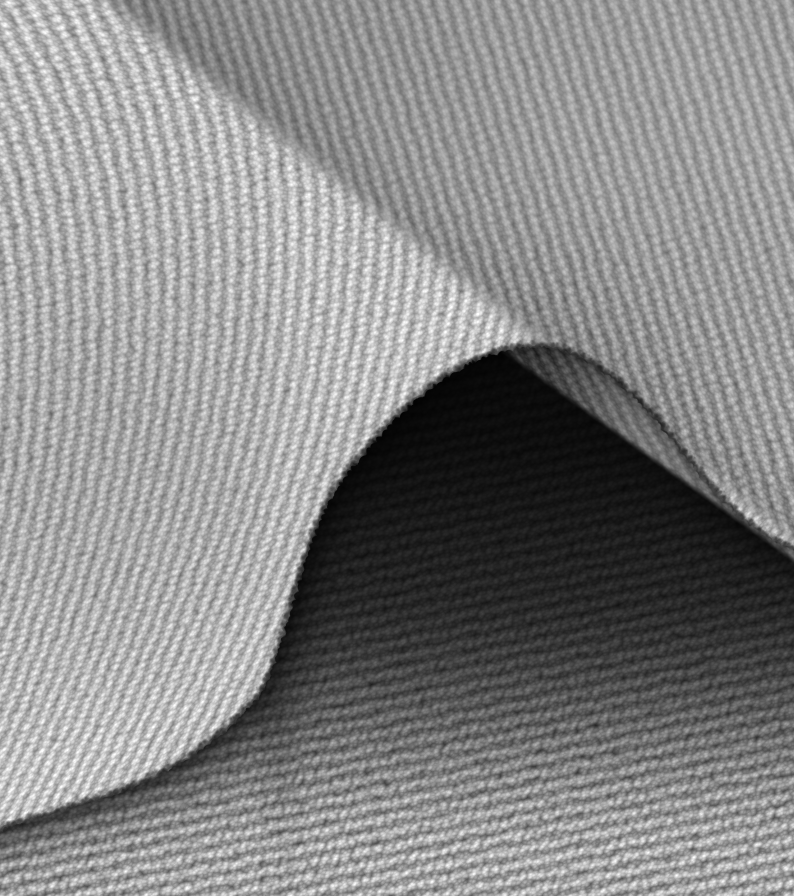
Write a Shadertoy shader that draws this texture.

```glsl
// Folded grey twill: a lit front sheet rolls over a ridge, a softer sheet lies behind it,
// and an arched hem opens on a shadowed floor of the same cloth.
// The hem is a chain of cubic spans; the weave is rib waves, slanted strands and cellular noise.

const float TAU = 6.2831853;

vec2 hash2(vec2 p) {
    vec3 q = fract(p.xyx * vec3(0.1031, 0.1030, 0.0973));
    q += dot(q, q.yzx + 33.33);
    return fract((q.xx + q.yz) * q.zy);
}

// Distance to the nearest scattered cell centre
float cellular(vec2 p) {
    vec2 cell = floor(p), local = fract(p);
    float nearest = 2.0;
    for (int j = -1; j <= 1; j++) {
        for (int i = -1; i <= 1; i++) {
            vec2 offset = vec2(i, j);
            vec2 delta = offset + hash2(cell + offset) - local;
            nearest = min(nearest, dot(delta, delta));
        }
    }
    return sqrt(nearest);
}

// Broad uneven tone from layered sines
float softWaves(vec2 p) {
    return (sin(p.x * 9.0 + 2.0 * sin(p.y * 7.0))
          + sin(p.y * 13.0 - p.x * 5.0)
          + 0.5 * sin(p.x * 31.0 + p.y * 23.0)) / 2.5;
}

// Cubic between two points with given end slopes
float span(float x, vec2 a, vec2 b, float slopeA, float slopeB) {
    float w = b.x - a.x;
    float t = clamp((x - a.x) / w, 0.0, 1.0);
    float s = 1.0 - t;
    return a.y * s * s * (1.0 + 2.0 * t) + b.y * t * t * (3.0 - 2.0 * t)
         + w * t * s * (slopeA * s - slopeB * t);
}

float hemHeight(float x) {
    vec2 start = vec2(0.0, 0.073), foot = vec2(0.2865, 0.219);
    vec2 rise = vec2(0.3385, 0.365), shoulder = vec2(0.4167, 0.505);
    vec2 crest = vec2(0.599, 0.612), drop = vec2(0.768, 0.486);
    vec2 finish = vec2(0.8854, 0.3854);
    if (x < foot.x) return span(x, start, foot, 0.36, 1.1);
    if (x < rise.x) return span(x, foot, rise, 1.1, 3.3);
    if (x < shoulder.x) return span(x, rise, shoulder, 3.3, 1.15);
    if (x < crest.x) return span(x, shoulder, crest, 1.15, 0.0);
    if (x < drop.x) return span(x, crest, drop, 0.0, -1.3);
    return span(x, drop, finish, -1.3, -0.35);
}

// Signed weave relief: thread.x counts ribs, thread.y counts strands
float twill(vec2 thread, float sharpness) {
    float wobble = 0.05 * sin(thread.y * 1.3 + 3.0 * sin(thread.x * 0.9));
    float rib = cos(TAU * (thread.x + wobble));
    float strand = cos(TAU * (thread.y - 0.6 * thread.x));
    float yarn = 0.5 - cellular(thread * vec2(1.9, 1.2));
    float fibre = 0.5 - cellular(thread * vec2(3.9, 2.3) + 17.0);
    return 0.60 * rib + sharpness * (0.32 * strand * (0.6 + 0.4 * rib) + 0.8 * yarn + 1.1 * fibre);
}

float frontSheet(vec2 p, float hemDistance) {
    float bend = p.y - 0.60 - 0.42 * p.x;
    float relief = twill(vec2((p.x + 0.6 * bend * bend) * 58.0, p.y * 105.0), 1.0);
    vec2 fromHollow = p - vec2(0.12, 0.50);
    float hollow = exp(-dot(fromHollow, fromHollow) * 14.0);
    float tone = 0.70 - 0.07 * hollow + 0.015 * softWaves(p);
    tone += 0.04 * exp(-abs(hemDistance - 0.05) * 14.0);
    return tone + (0.19 - 0.04 * hollow) * relief;
}

float backSheet(vec2 p, float ridgeDistance) {
    float focus = smoothstep(0.95, 0.45, p.y);
    float relief = twill(vec2((p.x + 0.30 * p.y) * 62.0, p.y * 95.0), mix(0.65, 0.95, focus));
    float tone = 0.62 - 0.14 * exp(-max(ridgeDistance, 0.0) * 13.0);
    tone += 0.02 * softWaves(p) - 0.03 * smoothstep(0.75, 1.0, p.y);
    return tone + mix(0.13, 0.16, focus) * relief;
}

float floorSheet(vec2 p, float hemDistance) {
    float relief = twill(vec2((p.y - 0.2 * p.x) * 62.0, p.x * 85.0), 1.2);
    float light = mix(0.045, 0.15, smoothstep(0.55, 0.28, p.y));
    light += 0.46 * smoothstep(0.35, 0.03, p.y);
    light *= 1.0 - 0.7 * exp(hemDistance * 38.0);
    return light * (1.0 + 0.34 * relief);
}

void mainImage(out vec4 fragColor, in vec2 fragCoord) {
    vec2 p = fragCoord / iResolution.y;
    float aa = 1.2 / iResolution.y;

    // Distances to the frayed hem, the ridge and the flap's lower fold
    float slope = (hemHeight(p.x + 0.004) - hemHeight(p.x - 0.004)) / 0.008;
    float hem = (p.y - hemHeight(p.x)) / sqrt(1.0 + slope * slope);
    hem += 0.005 * (cellular(p * 150.0) - 0.5);
    float ridge = (p.y - 1.0 + 0.79 * (p.x - 0.117)) / 1.274;
    float fold = (p.y - 0.599 + 0.72 * (p.x - 0.573)) / 1.232;

    // Upper sheets meet softly along the ridge
    float upper = mix(frontSheet(p, hem), backSheet(p, ridge), smoothstep(-0.014, 0.018, ridge));
    float hemThread = 1.0 - smoothstep(0.001, 0.009, hem);
    upper *= 1.0 - 0.65 * hemThread;

    // Underside of the curl over the shaded floor
    float flapRelief = twill(vec2((p.x + 0.5 * p.y) * 66.0, p.y * 100.0), 0.9);
    float flap = mix(0.22, 0.47, smoothstep(0.58, 0.74, p.x)) + 0.10 * flapRelief;
    flap *= 1.0 - 0.4 * exp(min(hem, 0.0) * 130.0);
    float lower = mix(floorSheet(p, min(hem, 0.0)), flap, smoothstep(-0.003, 0.006, fold));

    float shade = mix(lower, upper, smoothstep(-aa, aa, hem));
    fragColor = vec4(vec3(clamp(shade, 0.0, 1.0)), 1.0);
}
```
